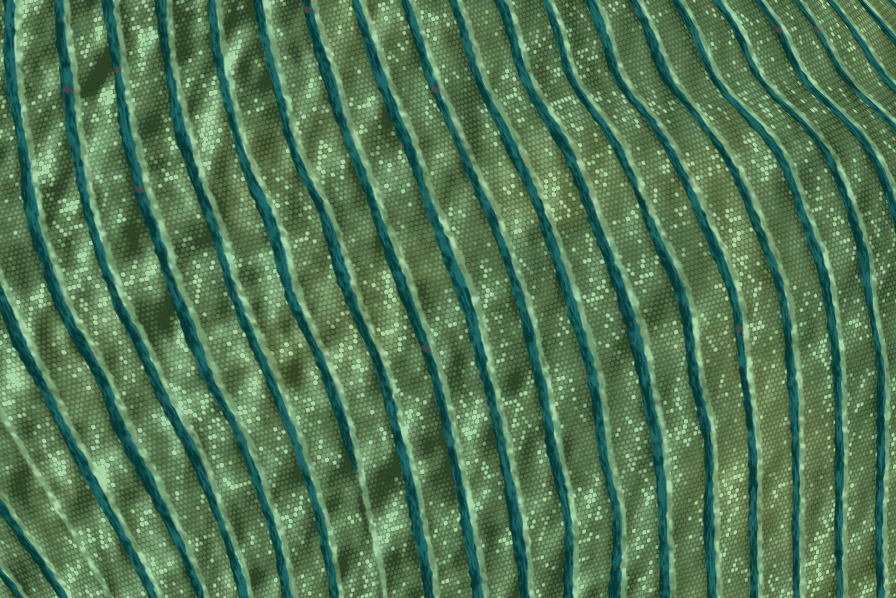
Give the GLSL for this texture, as a WebGL 1 fragment shader.

```glsl
precision highp float;
uniform vec2 u_resolution;

float hash(vec2 p) {
  p = fract(p * vec2(0.1031, 0.1137) + 0.37);
  p += dot(p, p.yx + 33.33);
  return fract((p.x + p.y) * p.x * 17.31);
}

float noise(vec2 p) {
  vec2 i = floor(p), f = fract(p);
  f = f * f * (3.0 - 2.0 * f);
  return mix(mix(hash(i), hash(i + vec2(1.0, 0.0)), f.x),
             mix(hash(i + vec2(0.0, 1.0)), hash(i + 1.0), f.x), f.y);
}

float fbm(vec2 p) {
  float sum = 0.0, amp = 0.55;
  for (int i = 0; i < 3; i++) {
    sum += amp * noise(p);
    p = mat2(1.6, 1.2, -1.2, 1.6) * p + 7.3;
    amp *= 0.5;
  }
  return sum;
}

// Whole values run along the channels; u goes right, v goes down.
float stripePhase(float u, float v) {
  float top = -0.25 + 18.3 * u + 2.1 * pow(u, 6.0);
  float drop = 4.2 - 1.7 * u + 2.25 * pow(u, 4.0);
  float left = max(0.0, 1.0 - 2.0 * u);
  float ease = pow(v, 1.0 + 1.4 * left * left);
  float bend = 1.0 - pow(max(1.0 - ease, 0.0), 1.0 + 3.5 * u * u * u);
  float k = (v - 0.13) / 0.07;
  float kink = 0.4 * exp(-k * k) * smoothstep(0.4, 0.85, u);
  return top - drop * bend + kink + 0.16 * (noise(vec2(u * 9.0, v * 8.0)) - 0.5);
}

vec3 satin(float light) {
  vec3 c = mix(vec3(0.17, 0.26, 0.15), vec3(0.33, 0.44, 0.29), smoothstep(0.0, 0.4, light));
  c = mix(c, vec3(0.45, 0.60, 0.43), smoothstep(0.4, 0.65, light));
  return mix(c, vec3(0.66, 0.85, 0.65), smoothstep(0.65, 1.0, light));
}

void main() {
  vec2 uv = gl_FragCoord.xy / u_resolution;
  float u = uv.x, v = 1.0 - uv.y;
  float phase = stripePhase(u, v);
  float id = floor(phase + 0.5);
  float d = phase - id;

  // Puckers lit from the side, strongest on the left
  vec2 foldPos = vec2(phase * 1.6, v * 15.0 + phase * 0.9);
  float relief = fbm(foldPos) - fbm(foldPos + vec2(0.35, 0.45));
  float crumple = mix(1.0, 0.4, smoothstep(0.3, 0.75, u + 0.25 * (0.5 - v)));
  float broad = fbm(vec2(u * 5.0, v * 3.5) + 4.0) - 0.5;

  // Staggered woven threads with scattered glints
  vec2 weave = vec2(phase * 11.0, v * 130.0 + phase * 3.0);
  weave.x += 0.5 * mod(floor(weave.y), 2.0);
  vec2 cell = floor(weave);
  float thread = 1.0 - smoothstep(0.15, 0.65, length(fract(weave) - 0.5));
  float patchy = noise(vec2(phase * 2.0, v * 22.0)) - 0.5;
  float glint = smoothstep(0.78, 1.0, hash(cell) + 0.35 * patchy + 0.5 * relief * crumple);
  float light = 0.24 + 0.26 * thread + 1.3 * relief * crumple + 0.25 * broad;
  light += 0.5 * glint * (0.4 + 0.6 * thread) + 0.08 * (1.0 - u) * v;

  // Channel width, with a few stretches nearly closed
  float closed = max(step(abs(id + 2.0), 0.5),
                     step(abs(id - 4.0), 0.5) * smoothstep(0.72, 0.85, v));
  float halfWidth = 0.095 * (0.75 + 0.5 * noise(vec2(id * 5.0, v * 9.0))) * (1.0 - 0.9 * closed);
  float fuzz = 0.05 * (noise(vec2(id * 7.0 + d * 8.0, v * 95.0)) - 0.5);
  float channel = 1.0 - smoothstep(-0.025, 0.025, abs(d) - halfWidth + fuzz);
  channel *= 1.0 - 0.8 * closed;

  // Frayed bright edge right of each channel, shadowed fold on its left
  float bead = noise(vec2(id * 3.0 + d * 12.0, v * 110.0));
  float rim = 1.0 - smoothstep(0.03, 0.10, abs(d - halfWidth - 0.065 + fuzz));
  light = mix(light, 0.52 + 0.5 * bead + 0.4 * relief, 0.9 * rim);
  light -= 0.14 * smoothstep(0.10, 0.0, abs(d + halfWidth + 0.04));
  vec3 color = satin(light);
  color += vec3(0.04, 0.01, -0.01) * smoothstep(0.0, 0.3, broad);

  // Velvety teal pile
  float pile = noise(vec2(phase * 30.0, v * 120.0)) * 0.5 + noise(vec2(phase * 9.0, v * 30.0)) * 0.5;
  float nap = smoothstep(0.2, 0.8, pile + 1.5 * d);
  vec3 teal = mix(vec3(0.02, 0.21, 0.20), vec3(0.12, 0.41, 0.40), nap);
  color = mix(color, teal, channel);

  // Rare dusty lint caught in the channels
  float lintRow = floor(v * 30.0);
  vec2 lintPos = vec2(d * 0.08, (fract(v * 30.0) - 0.5) / 30.0);
  float lint = step(0.975, hash(vec2(id + 40.0, lintRow + 11.0)));
  lint *= 1.0 - smoothstep(0.003, 0.009, length(lintPos));
  color = mix(color, vec3(0.36, 0.29, 0.30), 0.8 * lint);

  gl_FragColor = vec4(color, 1.0);
}
```
